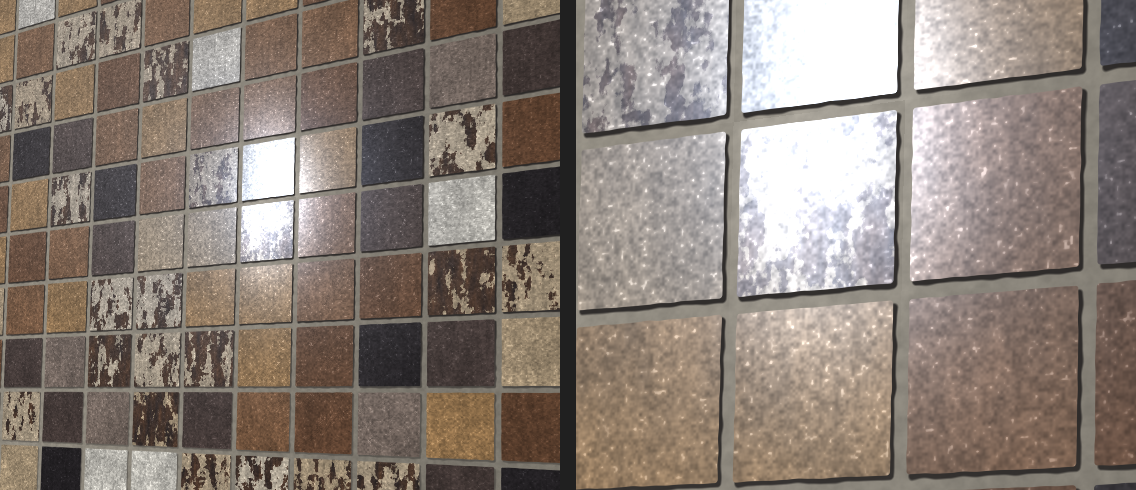
Left: the whole. Right: its middle third, enlarged.
Write a WebGL 2 fragment shader that draws this texture.

```glsl
#version 300 es
precision highp float;

uniform vec2 u_resolution;
out vec4 fragColor;

#define GROUT_HALF 0.046
#define CORNER 0.018
#define RIM_SHIFT vec2(0.018, -0.022)
#define GRAIN_SCALE 34.0
#define GRAIN_AMOUNT 0.24
#define BARK_SHARE 0.24
#define LAMP vec2(0.555, 0.60)
#define LAMP_SIZE vec2(0.065, 0.135)
#define VEIL_COLOR vec3(0.64, 0.63, 0.65)
#define GROUT_COLOR vec3(0.51, 0.49, 0.45)
#define RIM_COLOR vec3(0.12, 0.11, 0.11)

// Wall plane (column, row, 1) to canvas, in units of the canvas height
const mat3 WALL_TO_CANVAS = mat3(
    0.0822, -0.0069, -0.0335,
    0.0045, 0.1115, 0.0040,
    0.0863, 0.2054, 1.0);

const vec3 GLAZES[8] = vec3[8](
    vec3(0.13, 0.12, 0.13),   // charcoal
    vec3(0.25, 0.21, 0.20),   // slate
    vec3(0.36, 0.25, 0.18),   // umber
    vec3(0.43, 0.31, 0.22),   // brown
    vec3(0.43, 0.38, 0.35),   // taupe
    vec3(0.54, 0.42, 0.28),   // tan
    vec3(0.60, 0.53, 0.43),   // sand
    vec3(0.72, 0.71, 0.68));  // cream

float hash(vec2 p) {
    return fract(sin(dot(p, vec2(127.1, 311.7))) * 43758.5453);
}

float noise(vec2 p) {
    vec2 i = floor(p), f = fract(p);
    f = f * f * (3.0 - 2.0 * f);
    return mix(mix(hash(i), hash(i + vec2(1, 0)), f.x),
               mix(hash(i + vec2(0, 1)), hash(i + vec2(1, 1)), f.x), f.y);
}

float fbm(vec2 p) {
    float sum = 0.0, amp = 0.5;
    for (int i = 0; i < 4; i++) {
        sum += amp * noise(p);
        p = p * 2.03 + 17.3;
        amp *= 0.5;
    }
    return sum / 0.9375;
}

float tileDistance(vec2 q) {
    vec2 d = abs(q) - (0.5 - GROUT_HALF - CORNER);
    return length(max(d, 0.0)) + min(max(d.x, d.y), 0.0) - CORNER;
}

// Glaze of one tile: base colour, clouding, and bark-like flaking on some
vec3 tileColor(vec2 cell, vec2 wall) {
    float pick = hash(cell + 3.7);
    vec3 color = GLAZES[int(pick * 8.0)];
    vec2 seed = wall + 23.0 * vec2(hash(cell + 8.1), hash(cell + 5.3));
    float streak = fbm(seed * vec2(13.0, 3.5));
    color *= 0.82 + 0.36 * fbm(seed * vec2(3.0, 2.0));
    color *= 0.88 + 0.24 * streak;
    if (hash(cell + 11.9) < BARK_SHARE) {
        float cover = 0.40 + 0.18 * hash(cell + 2.2);
        float flake = fbm(seed * vec2(11.0, 4.0)) * 0.7 + 0.3 * fbm(seed * 22.0);
        vec3 bare = mix(GLAZES[6], GLAZES[7], 0.6 * hash(cell + 6.4));
        vec3 crust = mix(GLAZES[0], GLAZES[2], streak);
        color = mix(crust, bare * (0.8 + 0.4 * streak), smoothstep(cover - 0.04, cover + 0.04, flake));
    }
    return color;
}

void main() {
    vec2 p = gl_FragCoord.xy / u_resolution.y;
    vec3 h = inverse(WALL_TO_CANVAS) * vec3(p, 1.0);
    vec2 wall = h.xy / h.z;
    vec2 cell = floor(wall);
    vec2 local = wall - cell - 0.5;
    float aa = 0.6 * max(fwidth(wall.x), fwidth(wall.y));

    // Tile face and the dark rim at its lower right
    float wobble = 0.008 * (noise(wall * 14.0) - 0.5);
    float face = 1.0 - smoothstep(-aa, aa, tileDistance(local) + wobble);
    float rim = 1.0 - smoothstep(-aa, aa + 0.008, tileDistance(local - RIM_SHIFT) + 2.0 * wobble);
    rim *= 0.35 + 0.5 * smoothstep(0.1, 0.4, p.y);

    // Broad haze, then a lamp glint that shifts with the tilt of each tile
    vec2 fromLamp = p - LAMP;
    float veil = exp(-dot(fromLamp, fromLamp) / 0.11);
    float haze = smoothstep(1.1, 0.1, p.x) * smoothstep(0.0, 0.8, p.y);
    vec2 tilt = (vec2(hash(cell + 1.3), hash(cell + 9.6)) - 0.5) * vec2(0.05, 0.04);
    vec2 g = (fromLamp - tilt) / LAMP_SIZE;
    float glint = exp(-dot(g, g));
    vec2 b = fromLamp / vec2(0.17, 0.19);
    float blueSheen = exp(-dot(b, b));

    // Sparkling grain
    float grain = 0.6 * noise(wall * GRAIN_SCALE) + 0.4 * noise(wall * GRAIN_SCALE * 1.9 + 5.0) - 0.5;
    float sparkle = smoothstep(0.22, 0.42, grain);

    vec3 tile = tileColor(cell, wall);
    tile = mix(tile, VEIL_COLOR, 0.34 * veil + 0.22 * haze);
    tile *= 1.0 + GRAIN_AMOUNT * 2.0 * grain;
    tile += sparkle * (0.06 + 0.16 * veil);
    tile += vec3(0.05, 0.09, 0.16) * blueSheen;
    tile += vec3(0.72, 0.74, 0.76) * glint * (0.9 + 0.5 * grain);

    vec3 grout = GROUT_COLOR * (0.94 + 0.16 * smoothstep(0.9, 0.0, p.x));
    grout *= 0.90 + 0.20 * fbm(wall * 18.0);
    grout += 0.06 * veil + 0.10 * glint;

    vec3 color = mix(mix(grout, RIM_COLOR, rim), tile, face);
    fragColor = vec4(clamp(color, 0.0, 1.0), 1.0);
}
```
